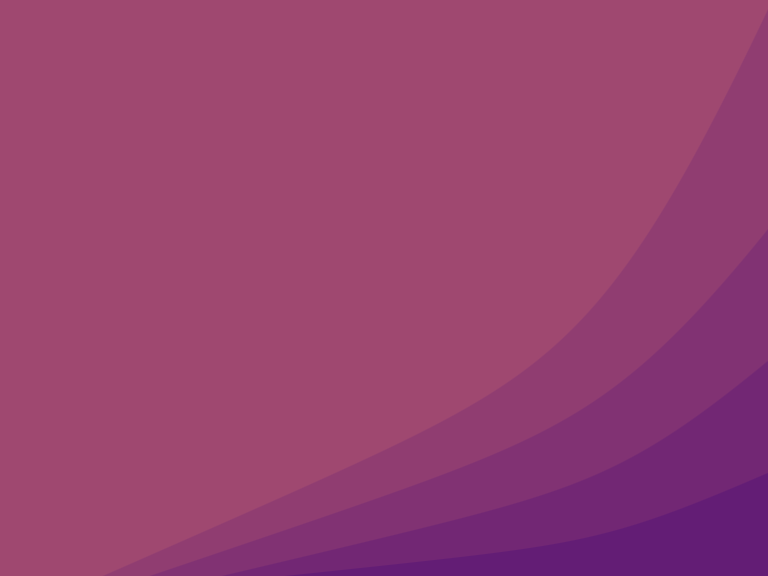
Reproduce this background procedurally as a Shadertoy shader.

```glsl
#define ROSE vec3(0.622, 0.282, 0.440)
#define VIOLET vec3(0.388, 0.112, 0.460)
#define LAYERS 4
// Per layer: start x, base slope, added slope, bend x
#define BAND_1 vec4(0.134, 0.585, 2.42, 0.81)
#define BAND_2 vec4(0.195, 0.450, 1.34, 0.83)
#define BAND_3 vec4(0.289, 0.315, 0.85, 0.83)
#define BAND_4 vec4(0.371, 0.140, 0.45, 0.80)
// Softness of the bend in each layer
#define BEND_WIDTHS vec4(0.08, 0.08, 0.07, 0.06)

// Straight ramp that bends smoothly into a steeper one
float rampHeight(float x, vec4 band, float bendWidth) {
    float bend = bendWidth * log(1.0 + exp((x - band.w) / bendWidth));
    return band.y * (x - band.x) + band.z * bend;
}

void mainImage(out vec4 fragColor, in vec2 fragCoord) {
    vec2 uv = fragCoord / iResolution.xy;
    vec4 bands[LAYERS] = vec4[LAYERS](BAND_1, BAND_2, BAND_3, BAND_4);
    vec4 bendWidths = BEND_WIDTHS;

    // Each covering layer moves the colour one step toward violet
    float depth = 0.0;
    for (int i = 0; i < LAYERS; i++) {
        float below = rampHeight(uv.x, bands[i], bendWidths[i]) - uv.y;
        float edge = max(fwidth(below), 1e-5);
        depth += clamp(0.5 + below / edge, 0.0, 1.0);
    }

    fragColor = vec4(mix(ROSE, VIOLET, depth / float(LAYERS)), 1.0);
}
```
